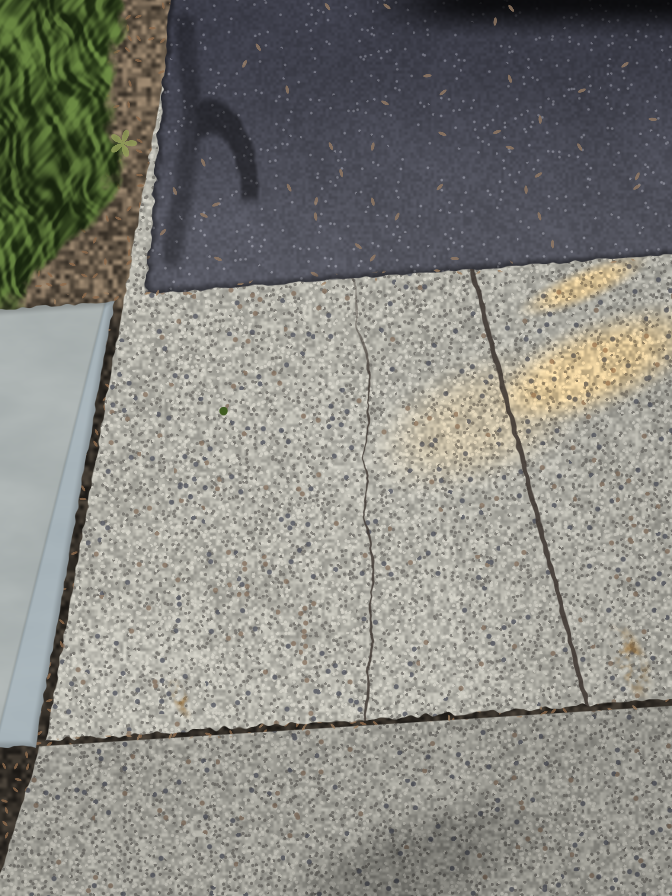
Write a WebGL 1 fragment shader that draws this texture.

```glsl
precision highp float;
// Speckled concrete slabs beside grass, a pale path and dark asphalt.
// Straight edges lay out the surfaces; cell noise adds pebbles and litter,
// while warped distances add the crack, damp marks and patches of sun.
uniform vec2 u_resolution;

float hash(vec2 p) {
  vec3 q = fract(vec3(p.xyx) * 0.1031);
  q += dot(q, q.yzx + 33.33);
  return fract((q.x + q.y) * q.z);
}

vec2 hash2(vec2 p) { return vec2(hash(p), hash(p + 71.7)); }

float noise(vec2 p) {
  vec2 i = floor(p), f = fract(p);
  f = f * f * (3.0 - 2.0 * f);
  return mix(mix(hash(i), hash(i + vec2(1, 0)), f.x),
             mix(hash(i + vec2(0, 1)), hash(i + 1.0), f.x), f.y);
}

float fbm(vec2 p) {
  float sum = 0.0, amp = 0.5;
  for (int i = 0; i < 4; i++) {
    sum += amp * noise(p);
    p = mat2(1.6, 1.2, -1.2, 1.6) * p + 3.7;
    amp *= 0.5;
  }
  return sum;
}

float segment(vec2 p, vec2 a, vec2 b) {
  vec2 d = b - a;
  return length(p - a - d * clamp(dot(p - a, d) / dot(d, d), 0.0, 1.0));
}

float cover(float d) {
  float aa = 0.8 / u_resolution.x;
  return smoothstep(-aa, aa, d);
}

// Soft ellipse tilted up to the right.
float blob(vec2 p, vec2 center, vec2 radius) {
  p = mat2(0.92, -0.39, 0.39, 0.92) * (p - center);
  return smoothstep(1.15, 0.35, length(p / radius));
}

// Nearest pebble: distance in cells, then its random identity.
vec2 pebble(vec2 p) {
  vec2 best = vec2(9, 0);
  for (int j = -1; j <= 1; j++)
    for (int i = -1; i <= 1; i++) {
      vec2 c = floor(p) + vec2(i, j);
      float d = length(p - c - hash2(c));
      if (d < best.x) best = vec2(d, hash(c + 19.1));
    }
  return best;
}

// Sparse, randomly turned slivers of leaf.
float litter(vec2 p, float scale, float density) {
  vec2 c = floor(p * scale), v = fract(p * scale) - 0.35 - 0.3 * hash2(c);
  float a = 6.283 * hash(c + 5.3);
  v = mat2(cos(a), sin(a), -sin(a), cos(a)) * v;
  return cover((0.3 - length(v * vec2(1, 2.6))) / scale) * step(hash(c + 13.0), density);
}

vec3 concrete(vec2 p) {
  vec3 col = mix(vec3(0.66, 0.655, 0.62), vec3(0.74, 0.735, 0.7), fbm(p * 6.0));
  col *= 0.82 + 0.36 * noise(p * 210.0);
  vec2 fine = pebble(p * 170.0), coarse = pebble(p * 85.0 + 40.0);
  float dotted = smoothstep(0.6, 0.25, fine.x);
  col = mix(col, vec3(0.42, 0.41, 0.39), 0.75 * step(0.8, fine.y) * dotted);
  col = mix(col, vec3(0.87, 0.86, 0.82), 0.7 * step(fine.y, 0.22) * dotted);
  vec3 stone = mix(vec3(0.32, 0.33, 0.37), vec3(0.52, 0.44, 0.37), step(0.96, coarse.y));
  return mix(col, stone, 0.8 * step(0.9, coarse.y) * smoothstep(0.42, 0.22, coarse.x));
}

vec3 asphalt(vec2 p) {
  vec3 col = mix(vec3(0.33, 0.335, 0.375), vec3(0.23, 0.235, 0.28), smoothstep(0.92, 1.33, p.y));
  col *= 0.82 + 0.2 * fbm(p * 9.0) + 0.2 * noise(p * 230.0);
  vec2 grit = pebble(p * 130.0);
  col += 0.19 * step(0.89, grit.y) * smoothstep(0.4, 0.1, grit.x);
  // Damp arch and the trail beside it.
  vec2 w = p + 0.008 * (fbm(p * 35.0) - 0.5), bend = vec2(0.288, 1.15);
  float arch = abs(length((w - vec2(0.315, 1.045)) / vec2(0.056, 0.115)) - 1.0) * 0.056;
  float damp = smoothstep(0.017, 0.009, arch) * smoothstep(1.025, 1.045, p.y) * smoothstep(0.27, 0.3, p.x);
  float trail = min(segment(w, vec2(0.275, 1.3), bend), segment(w, bend, vec2(0.255, 0.95)));
  col *= 1.0 - 0.42 * max(damp, 0.65 * smoothstep(0.023, 0.006, trail));
  col *= 1.0 - 0.8 * smoothstep(1.27, 1.33, p.y) * smoothstep(0.5, 0.72, p.x);
  return mix(col, vec3(0.58, 0.48, 0.39), 0.8 * litter(p, 48.0, 0.06));
}

vec3 grass(vec2 p) {
  vec2 b = p + 0.025 * noise(p * 22.0);
  float blade = 0.6 * noise(vec2(b.x * 125.0 + b.y * 45.0, b.y * 32.0));
  blade += 0.4 * noise(vec2(b.x * 150.0 - b.y * 90.0, b.y * 55.0));
  vec3 col = mix(vec3(0.1, 0.15, 0.06), vec3(0.4, 0.51, 0.25), smoothstep(0.2, 0.8, blade));
  return col * (0.75 + 0.45 * fbm(p * 12.0));
}

void main() {
  vec2 p = gl_FragCoord.xy / u_resolution * vec2(1, 1.3333);
  float rough = 0.004 * (noise(p * 90.0) - 0.5), verge = smoothstep(0.84, 0.9, p.y);
  // Soil and thinning lawn.
  vec3 col = mix(vec3(0.2, 0.18, 0.155), vec3(0.42, 0.365, 0.3), verge) * (0.5 + noise(p * 140.0));
  col = mix(col, vec3(0.56, 0.42, 0.3), 0.8 * litter(p + 0.3, 60.0, 0.38));
  float lawn = mix(0.03, 0.175, smoothstep(0.87, 1.08, p.y)) + 0.06 * (fbm(p * 28.0) - 0.5);
  col = mix(col, grass(p), smoothstep(-0.012, 0.012, lawn - p.x) * verge);
  vec2 sprig = p - vec2(0.183, 1.12);
  float leaf = 0.021 * abs(cos(2.5 * atan(sprig.y, sprig.x))) - length(sprig);
  col = mix(col, vec3(0.58, 0.63, 0.35), 0.8 * cover(leaf));
  // Pale path with a tooled edge.
  float path = min(min(0.0125 + 0.178 * p.y - p.x, 0.873 + 0.07 * p.x - p.y), p.y - 0.222);
  float tooled = p.x + 0.063 - 0.249 * p.y;
  vec3 pale = mix(vec3(0.62, 0.65, 0.65), vec3(0.72, 0.745, 0.74), fbm(p * vec2(9, 20)));
  pale = mix(pale, vec3(0.65, 0.71, 0.75), 0.6 * cover(tooled)) - 0.07 * smoothstep(0.004, 0.0, abs(tooled));
  col = mix(col, pale * (0.82 + 0.18 * smoothstep(0.0, 0.012, path)), cover(path + rough));
  // Slabs around the open joint, lit by warm patches.
  float drive = p.y - 0.8797 - 0.0753 * p.x + rough;
  float joint = p.y - 0.2229 - 0.0641 * p.x + rough;
  float upper = min(p.x - 0.0275 - 0.177 * p.y, joint - 0.005);
  float lower = min(p.x + 0.0093 - 0.31 * p.y, -joint - 0.004);
  vec3 slab = concrete(p) * (1.0 - 0.07 * smoothstep(0.55, 0.95, p.x));
  slab *= 1.0 - cover(-joint) * (0.12 + 0.2 * blob(p, vec2(0.6, 0.03), vec2(0.24, 0.09)));
  float sun = max(blob(p, vec2(0.88, 0.785), vec2(0.19, 0.065)), blob(p, vec2(0.868, 0.908), vec2(0.1, 0.025)));
  sun = max(sun, 0.4 * blob(p, vec2(0.72, 0.71), vec2(0.17, 0.09)));
  slab *= mix(vec3(1), vec3(1.27, 1.14, 0.92), sun);
  float rust = max(blob(p, vec2(0.938, 0.35), vec2(0.025, 0.06)), blob(p, vec2(0.267, 0.297), vec2(0.012, 0.035)));
  slab = mix(slab, vec3(0.6, 0.45, 0.24), 0.75 * rust * smoothstep(0.3, 0.65, fbm(p * 60.0)));
  // Wandering crack, control joint and a green scrap.
  float top = smoothstep(0.76, 0.86, p.y);
  float wander = 0.541 + 0.006 * sin(p.y * 17.0 - 5.8) - 0.022 * top + 0.016 * fbm(vec2(p.y * 32.0, 4));
  float crack = 0.0008 + 0.0016 * noise(vec2(p.y * 70.0, 2)) - abs(p.x - wander);
  float cut = 0.0035 - abs(p.x - 0.949 + 0.2645 * p.y + rough);
  float line = max(cover(crack) * (0.85 - 0.4 * top), 0.9 * cover(cut));
  slab = mix(slab, vec3(0.25, 0.22, 0.2), line * cover(joint));
  slab = mix(slab, vec3(0.25, 0.36, 0.13), cover(0.006 + rough - length(p - vec2(0.333, 0.722))));
  col = mix(col, slab, cover(max(upper, lower) + rough));
  // Asphalt with a dark lip, and leaves caught along the seams.
  float tar = min(drive, p.x - 0.145 - 0.08 * p.y + 2.0 * rough);
  col = mix(col, asphalt(p) * (0.62 + 0.38 * smoothstep(0.0, 0.012, tar)), cover(tar));
  float seam = smoothstep(0.009, 0.004, min(abs(drive), abs(joint))) * step(0.07, p.x);
  col = mix(col, vec3(0.62, 0.5, 0.38), 0.8 * seam * litter(p + 0.11, 65.0, 0.28));
  gl_FragColor = vec4(col, 1);
}
```
